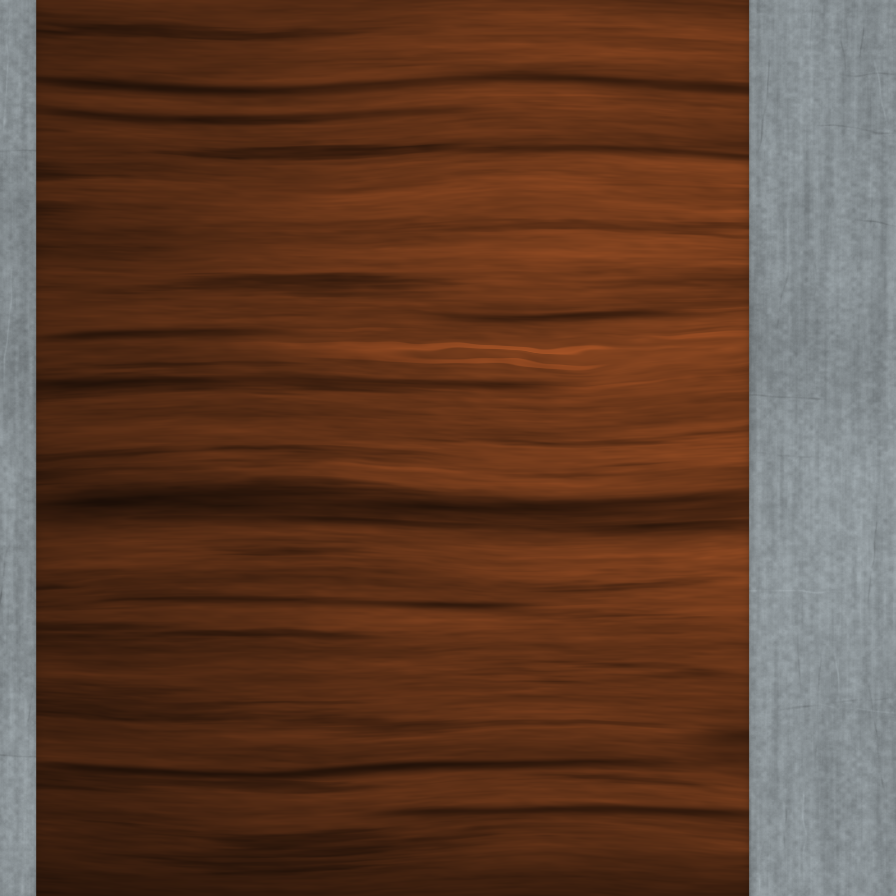
This texture is drawn by a WebGL 2 fragment shader. Its source:

```glsl
#version 300 es
precision highp float;

uniform vec2 u_resolution;
out vec4 outColor;

float hash(vec2 p) {
  return fract(sin(dot(p, vec2(127.1, 311.7))) * 43758.5453);
}

float noise(vec2 p) {
  vec2 i = floor(p), f = fract(p);
  f = f * f * (3.0 - 2.0 * f);
  return mix(mix(hash(i), hash(i + vec2(1, 0)), f.x),
             mix(hash(i + vec2(0, 1)), hash(i + vec2(1, 1)), f.x), f.y);
}

float fbm(vec2 p) {
  float sum = 0.0, amp = 0.5;
  for (int i = 0; i < 4; i++) {
    sum += amp * noise(p);
    p = p * 2.03 + 17.3;
    amp *= 0.5;
  }
  return sum / 0.9375;
}

// Dark veins: start x, end x, height, half thickness
const vec4 VEINS[12] = vec4[12](
  vec4(0.00, 0.90, 0.907, 0.006), vec4(0.00, 0.56, 0.874, 0.005),
  vec4(0.47, 0.90, 0.829, 0.004), vec4(0.46, 0.80, 0.650, 0.004),
  vec4(0.00, 0.34, 0.624, 0.005), vec4(0.00, 0.66, 0.574, 0.007),
  vec4(0.00, 0.90, 0.438, 0.017), vec4(0.10, 0.90, 0.416, 0.005),
  vec4(0.12, 0.62, 0.327, 0.004), vec4(0.00, 0.80, 0.143, 0.005),
  vec4(0.39, 0.90, 0.092, 0.005), vec4(0.76, 0.90, 0.182, 0.012));

float veinDarkness(vec2 p) {
  float dark = 0.0;
  for (int i = 0; i < 12; i++) {
    vec4 v = VEINS[i];
    float wobble = 0.008 * (noise(vec2(p.x * 7.0, v.z * 90.0)) - 0.5);
    float d = (p.y - v.z - wobble) / v.w;
    // Sharp upper edge with a softer tail below
    float body = exp(-d * d * (d > 0.0 ? 1.3 : 0.45));
    float ends = smoothstep(v.x - 0.02, v.x + 0.1, p.x)
               * (1.0 - smoothstep(v.y - 0.1, v.y + 0.02, p.x));
    float strength = 0.55 + 0.45 * noise(vec2(p.x * 8.0, p.y * 110.0 + v.z * 50.0));
    dark = max(dark, body * ends * strength);
  }
  return dark;
}

vec3 wood(vec2 p) {
  // Grain bends together; the knot band swirls more
  float knot = exp(-pow((p.y - 0.605) / 0.03, 2.0)) * smoothstep(0.2, 0.5, p.x);
  vec2 g = p;
  g.y -= 0.007 * cos(7.5 * (p.y - 0.9)) * sin(9.0 * p.x - 4.0);
  float veins = veinDarkness(g);
  g.y += (0.012 + 0.025 * knot) * (fbm(vec2(p.x * 5.0, p.y * 14.0)) - 0.5);

  float bands = fbm(vec2(g.x * 2.2, g.y * 32.0));
  float fibres = fbm(vec2(g.x * 7.0, g.y * 130.0) + 40.0);
  float flecks = noise(vec2(g.x * 50.0 + g.y * 60.0, g.y * 330.0));
  float pores = noise(vec2(g.x * 28.0, g.y * 420.0));

  float tone = 1.0 + 0.55 * (bands - 0.5) + 0.3 * (fibres - 0.5);
  tone += 0.09 * (flecks - 0.5) + 0.07 * (pores - 0.5);
  tone -= 0.3 * smoothstep(0.58, 0.78, fbm(vec2(g.x * 3.0, g.y * 55.0) + 90.0));

  // Light pooled right of centre, falling off to the left and corners
  vec2 d = (p - vec2(0.74, 0.59)) * vec2(1.65, 1.6);
  float glow = exp(-dot(d, d));
  float light = mix(0.62, 1.24, glow) * (0.75 + 0.25 * smoothstep(0.0, 0.08, p.y));
  vec3 col = vec3(0.365, 0.187, 0.087) * light * tone;

  // Bright thin threads in the lit grain
  float thread = smoothstep(0.6, 0.85, noise(vec2(g.x * 5.0, g.y * 170.0)));
  col += vec3(0.13, 0.06, 0.025) * thread * glow * (0.25 + 0.9 * knot);
  return col * (1.0 - 0.55 * veins);
}

vec3 metal(vec2 p) {
  float clouds = fbm(p * vec2(7.0, 5.0) + 5.0);
  float brushed = fbm(vec2(p.x * 150.0, p.y * 9.0));
  float grit = fbm(p * 170.0);
  float tone = 0.545 + 0.13 * (clouds - 0.5) + 0.12 * (brushed - 0.5) + 0.13 * (grit - 0.5);
  tone -= 0.045 * exp(-pow((p.y - 0.61) / 0.07, 2.0));

  // Scattered hairline scratches, mostly upright or level
  for (int i = 0; i < 30; i++) {
    float k = float(i);
    vec2 c = vec2(mix(0.84, 1.0, hash(vec2(k, 1.0))), hash(vec2(k, 2.0)));
    if (i % 5 == 0) c.x = 0.04 * hash(vec2(k, 3.0));
    float a = (i % 3 == 0 ? 0.0 : 1.57) + 0.35 * (hash(vec2(k, 4.0)) - 0.5);
    vec2 dir = vec2(cos(a), sin(a)), r = p - c;
    float along = dot(r, dir);
    float across = r.y * dir.x - r.x * dir.y + 0.005 * (noise(p * 45.0 + k) - 0.5);
    float len = mix(0.02, 0.09, hash(vec2(k, 5.0)));
    float line = exp(-pow(across / 0.0011, 2.0)) * (1.0 - smoothstep(len * 0.5, len, abs(along)));
    tone += line * (i % 4 == 1 ? 0.07 : -0.08) * noise(p * 80.0 + k);
  }
  return tone * vec3(0.965, 1.02, 1.045);
}

void main() {
  vec2 p = gl_FragCoord.xy / u_resolution;
  float aa = 0.7 / u_resolution.x;
  float panel = smoothstep(0.0404 - aa, 0.0404 + aa, p.x)
              * (1.0 - smoothstep(0.836 - aa, 0.836 + aa, p.x));
  // Contact shade along both sides of the panel
  float gap = min(abs(p.x - 0.0404), abs(p.x - 0.836));
  float shade = 1.0 - 0.14 * exp(-gap / 0.003);
  vec3 col = mix(metal(p), wood(p), panel) * shade;
  outColor = vec4(clamp(col, 0.0, 1.0), 1.0);
}
```
